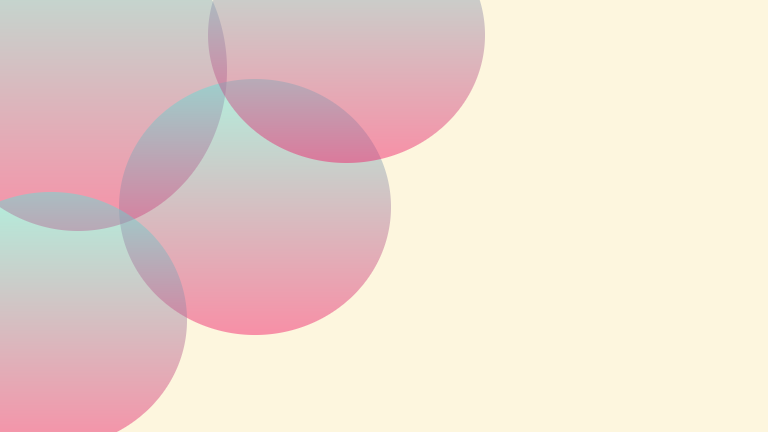
A Shadertoy shader for this background:

```glsl
// Translucent mint-to-pink gradient discs overlapping in the upper left of a cream field.

// Colours
const vec3 CREAM = vec3(0.992, 0.965, 0.871);
const vec3 MINT = vec3(0.335, 0.905, 0.860);
const vec3 PINK = vec3(0.945, 0.070, 0.385);
const float DISC_ALPHA = 0.45;

// Discs in painting order: centre xy, radii zw, in canvas heights
const int DISC_COUNT = 4;
const vec4 DISCS[DISC_COUNT] = vec4[DISC_COUNT](
    vec4(0.1806, 0.8380, 0.3449, 0.3727),
    vec4(0.5903, 0.5208, 0.3148, 0.2963),
    vec4(0.1181, 0.2593, 0.3148, 0.2963),
    vec4(0.8021, 0.9190, 0.3206, 0.2963)
);

// Approximate signed distance to an axis-aligned ellipse
float ellipseDistance(vec2 offset, vec2 radii) {
    float scaled = length(offset / radii);
    float slope = length(offset / (radii * radii));
    return scaled * (scaled - 1.0) / max(slope, 1e-4);
}

// Lay one vertically graded disc over the colour below it
vec3 paintDisc(vec3 below, vec2 point, vec4 disc, float pixel) {
    vec2 offset = point - disc.xy;
    float height = clamp(0.5 + 0.5 * offset.y / disc.w, 0.0, 1.0);
    float coverage = clamp(0.5 - ellipseDistance(offset, disc.zw) / pixel, 0.0, 1.0);
    return mix(below, mix(PINK, MINT, height), DISC_ALPHA * coverage);
}

void mainImage(out vec4 fragColor, in vec2 fragCoord) {
    vec2 point = fragCoord / iResolution.y;
    float pixel = 1.0 / iResolution.y;

    vec3 color = CREAM;
    for (int i = 0; i < DISC_COUNT; i++) {
        color = paintDisc(color, point, DISCS[i], pixel);
    }
    fragColor = vec4(color, 1.0);
}
```
